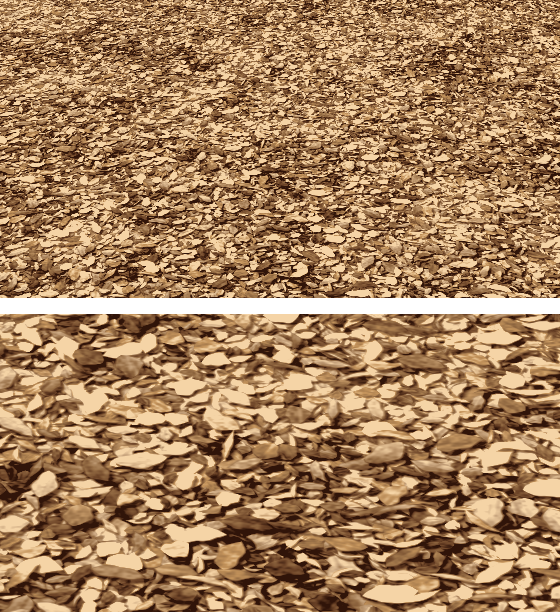
Top: the whole. Bottom: its middle third, enlarged.
A Shadertoy shader for this texture:

```glsl
// Dry fallen leaves covering flat ground that recedes from the viewer.
// Jittered grids of lens-shaped leaves are stacked in layers, each leaf casting
// a small shadow; the resulting tone is then coloured through a brown ramp.

const int   LAYERS      = 11;
const float RECESSION   = 0.56;   // shrinkage of leaves from bottom to top
const float FLATTENING  = 0.3;    // extra squash with distance
const float SQUASH      = 1.65;   // foreshortening of the ground
const float SMALL_CELL  = 0.033;  // grid sizes, in canvas heights
const float LARGE_CELL  = 0.088;
const float EDGE        = 0.0013; // softness of outlines
const float SHADOW      = 0.66;
const float GRAIN       = 0.14;
const float PATCHES     = 0.24;   // strength of broad light and dark areas
const float CLUMPS      = 0.26;   // strength of smaller heaps and hollows
const float CONTRAST    = 1.35;
const float PIVOT       = 0.43;   // tone that contrast maps to MIDTONE
const float MIDTONE     = 0.47;
const vec2  SHADOW_STEP = vec2(-0.11, 0.18);

const vec3 SOIL  = vec3(0.19, 0.08, 0.035);
const vec3 UMBER = vec3(0.42, 0.26, 0.15);
const vec3 BROWN = vec3(0.59, 0.43, 0.27);
const vec3 GOLD  = vec3(0.77, 0.58, 0.36);
const vec3 TAN   = vec3(0.78, 0.64, 0.49);
const vec3 CREAM = vec3(0.96, 0.83, 0.65);

vec4 hash4(vec2 p) {
    float k = dot(p, vec2(127.1, 311.7));
    return fract(sin(k + vec4(0.0, 1.7, 3.1, 5.3)) * 43758.5453);
}

float noise(vec2 p) {
    vec2 i = floor(p), f = fract(p);
    f = f * f * (3.0 - 2.0 * f);
    float bottom = mix(hash4(i).x, hash4(i + vec2(1.0, 0.0)).x, f.x);
    float top = mix(hash4(i + vec2(0.0, 1.0)).x, hash4(i + vec2(1.0, 1.0)).x, f.x);
    return mix(bottom, top, f.y);
}

// Positive inside a bent, lopsided lens; wide leaves have blunter tips.
float leafShape(vec2 q, float len, float width, vec4 r) {
    float u = clamp(q.x / len, -2.0, 2.0);
    float u2 = u * u;
    float ragged = 1.0 + 0.12 * sin(u * 6.0 + r.x * 40.0) + 0.6 * (r.y - 0.5) * u;
    float spine = (r.z - 0.5) * 0.4 * u2;
    float profile = 1.0 - mix(u2, u2 * u2, 0.6 * r.w);
    return width * profile * max(ragged, 0.3) - abs(q.y - spine);
}

// Lays one layer over the surface, stored as (tone, hue).
void addLayer(inout vec2 surface, vec2 ground, float scale, int layer) {
    float id = float(layer);
    float large = fract(id * 0.618 + 0.5);
    float cell = mix(SMALL_CELL, LARGE_CELL, large * large);
    float soft = EDGE * SQUASH / (cell * pow(scale, 1.0 + FLATTENING));
    float presence = mix(1.0, 0.5, large);
    float height = id / float(LAYERS);
    vec2 g = ground / cell + id * vec2(17.31, 9.73);
    vec2 home = floor(g);

    // Far rows first, so nearer leaves cover them.
    for (int j = 1; j >= -1; j--)
    for (int i = -1; i <= 1; i++) {
        vec2 c = home + vec2(float(i), float(j));
        vec4 place = hash4(c + id * 3.7);
        vec4 form  = hash4(c + id * 5.3 + 71.5);
        vec4 look  = hash4(c + id * 2.9 + 33.1);
        if (look.w > presence) continue;

        float angle = (place.z - 0.5) * 3.1416;
        float len   = mix(0.34, 0.76, place.w);
        float width = mix(0.09, 0.40, form.w);
        mat2 turn = mat2(cos(angle), -sin(angle), sin(angle), cos(angle));
        vec2 d = g - c - place.xy;
        vec2 q = turn * d;

        float shade = leafShape(turn * (d + SHADOW_STEP), len, width, form);
        surface.x *= 1.0 - SHADOW * smoothstep(-soft - 0.03, soft + 0.04, shade);

        // Curled blade, folded along the midrib, lit from above.
        float body = leafShape(q, len, width, form);
        float tone = mix(0.14, 0.94, look.x) + 0.12 * height;
        tone += 0.14 * clamp(d.y / width, -1.5, 1.5) * (look.z - 0.2);
        tone += 0.10 * (look.y - 0.5) * clamp(q.y / 0.03, -1.0, 1.0);
        tone -= 0.10 * (1.0 - smoothstep(0.0, 0.07, body));
        tone += 0.18 * (noise(q * vec2(4.0, 9.0) + look.xy * 50.0) - 0.5);
        surface = mix(surface, vec2(tone, look.y), smoothstep(-soft, soft, body));
    }
}

float rise(float a, float b, float t) {
    return clamp((t - a) / (b - a), 0.0, 1.0);
}

vec3 leafColour(float tone, float hue) {
    vec3 sunlit = mix(GOLD, TAN, smoothstep(0.3, 0.7, hue));
    vec3 col = mix(SOIL, UMBER, rise(0.04, 0.21, tone));
    col = mix(col, BROWN, rise(0.21, 0.46, tone));
    col = mix(col, sunlit, rise(0.46, 0.72, tone));
    return mix(col, CREAM, rise(0.72, 0.93, tone));
}

void mainImage(out vec4 fragColor, in vec2 fragCoord) {
    vec2 uv = fragCoord / iResolution.y;
    float middle = 0.5 * iResolution.x / iResolution.y;

    // Ground plane in perspective.
    float scale = 1.0 - RECESSION * uv.y;
    float depth = (pow(scale, -FLATTENING) - 1.0) / (FLATTENING * RECESSION);
    vec2 ground = vec2((uv.x - middle) / scale, depth * SQUASH);

    // Crumbled litter, then the leaves.
    vec2 surface = vec2(0.02 + 0.34 * noise(ground * 100.0), 0.4);
    for (int k = 0; k < LAYERS; k++) addLayer(surface, ground, scale, k);

    // Fine grain, heaps and broad patches.
    float grain = noise(ground * vec2(150.0, 180.0) + 19.0) - 0.5;
    float clumps = noise(ground * vec2(13.0, 15.0) + 7.0) - 0.5;
    float patches = noise(ground * vec2(4.0, 5.0) + 4.0) - 0.5;
    float tone = surface.x + GRAIN * grain + CLUMPS * clumps + PATCHES * patches;
    tone = MIDTONE + CONTRAST * (tone - PIVOT);
    fragColor = vec4(leafColour(tone, surface.y), 1.0);
}
```
